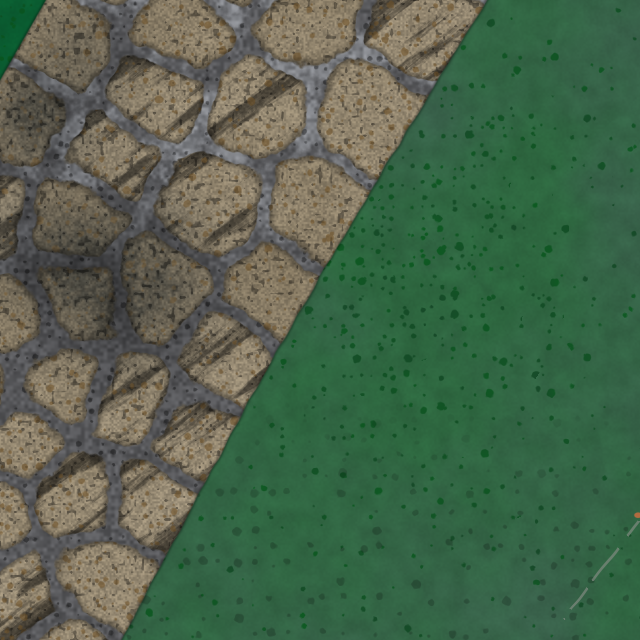
This texture is drawn by a WebGL 2 fragment shader. Its source:

```glsl
#version 300 es
precision highp float;
// A diagonal path of irregular mortared stones beside a spotted green painted floor.

uniform vec2 u_resolution;
out vec4 fragColor;

const vec2 PATH_START = vec2(0.762, 1.0);
const vec2 PATH_ALONG = vec2(-0.497, -0.868);
const vec2 PATH_ACROSS = vec2(-0.868, 0.497);
const float PATH_WIDTH = 0.599;
// First stone and spacing of each row, measured along the path.
const vec2 ROWS[4] = vec2[4](vec2(0.091, 0.146), vec2(0.158, 0.169), vec2(0.273, 0.115), vec2(0.388, 0.139));

float hash(vec2 p) {
    vec3 q = fract(vec3(p.xyx) * 0.1031);
    q += dot(q, q.yzx + 33.33);
    return fract((q.x + q.y) * q.z);
}

float noise(vec2 p) {
    vec2 i = floor(p), f = fract(p);
    f = f * f * (3.0 - 2.0 * f);
    return mix(mix(hash(i), hash(i + vec2(1, 0)), f.x),
               mix(hash(i + vec2(0, 1)), hash(i + vec2(1, 1)), f.x), f.y);
}

float fbm(vec2 p) {
    float sum = 0.0, amp = 0.5;
    for (int i = 0; i < 5; i++) {
        sum += amp * noise(p);
        p = mat2(1.6, 1.2, -1.2, 1.6) * p + 7.3;
        amp *= 0.5;
    }
    return sum;
}

float blob(vec2 p, vec2 centre, float radius) {
    vec2 v = (p - centre) / radius;
    return exp(-dot(v, v));
}

// Wobbly round drops, at most one in each cell.
float spots(vec2 p, float cells, float density, float seed, float pixel) {
    vec2 g = p * cells, id = floor(g) + seed;
    vec2 centre = 0.28 + 0.44 * vec2(hash(id), hash(id + 17.0));
    float radius = mix(0.09, 0.27, pow(hash(id + 41.0), 1.5));
    float d = length(fract(g) - centre) - radius + 0.1 * (noise(g * 6.0) - 0.5);
    float soft = max(cells * pixel, 0.04);
    return step(hash(id + 73.0), density) * (1.0 - smoothstep(-soft, soft, d));
}

vec2 stoneCentre(int row, float k) {
    float r = float(row);
    float along = ROWS[row].x + ROWS[row].y * k;
    if (row == 0) along += 0.029 * sin(0.7 * (k - 1.0));
    float rowWidth = mix(0.156, 0.105, smoothstep(0.62, 0.83, along));
    vec2 jitter = vec2(hash(vec2(k + 20.0, r)), hash(vec2(r + 50.0, k + 20.0))) - 0.5;
    return vec2(along, 0.072 + r * rowWidth) + 0.018 * jitter;
}

// Rounded distance to the cell border, then the centre of the cell.
vec3 stoneCell(vec2 q) {
    vec2 nearest = vec2(0.0);
    float best = 9.0, sum = 0.0;
    for (int pass = 0; pass < 2; pass++)
        for (int row = 0; row < 4; row++)
            for (int n = -2; n <= 2; n++) {
                float k = floor((q.x - ROWS[row].x) / ROWS[row].y + 0.5) + float(n);
                vec2 c = stoneCentre(row, k), gap = c - nearest;
                float d = distance(q, c);
                if (pass == 0) {
                    if (d < best) { best = d; nearest = c; }
                } else if (dot(gap, gap) > 1e-6) {
                    sum += exp(-140.0 * dot(0.5 * (c + nearest) - q, normalize(gap)));
                }
            }
    return vec3(-log(sum) / 140.0, nearest);
}

vec3 stonePath(vec2 p, vec2 q, float pixel) {
    vec2 warp = vec2(fbm(p * 14.0), fbm(p * 14.0 + 31.0)) - 0.48;
    vec3 cell = stoneCell(q + 0.045 * warp);
    float tone = hash(floor(cell.yz * 900.0));
    float cloud = fbm(p * 18.0), grain = noise(p * 330.0), grit = noise(p * 170.0 + 9.0);

    // Weathered stone with slanted veins
    vec3 stone = mix(vec3(0.50, 0.45, 0.36), vec3(0.63, 0.58, 0.49), 0.5 * tone + 0.6 * cloud);
    float vein = fbm(mat2(0.8, -0.6, 0.6, 0.8) * p * vec2(9.0, 60.0) + tone * 20.0);
    float veined = step(0.6, tone);
    stone *= 1.0 - veined * 0.5 * smoothstep(0.48, 0.7, vein);
    float dirt = blob(p, vec2(0.20, 0.56), 0.12) + 0.8 * blob(p, vec2(0.05, 0.81), 0.08)
               + 0.7 * blob(p, vec2(0.06, 0.60), 0.08) + 0.4 * blob(p, vec2(0.14, 0.92), 0.09);
    float soot = clamp(dirt * (0.45 + cloud + 0.6 * (grit - 0.5)), 0.0, 1.0);
    stone = mix(stone, vec3(0.23, 0.23, 0.21), 0.85 * soot);
    stone *= 0.85 + 0.3 * grain;
    stone *= 1.0 - 0.35 * smoothstep(0.72, 0.9, grit);

    // Rust drops
    float rust = max(spots(p, 42.0, 0.45, 3.0, pixel), spots(p + 0.4, 68.0, 0.35, 90.0, pixel));
    stone = mix(stone, vec3(0.43, 0.32, 0.16), 0.6 * rust * (1.0 - 0.6 * soot));

    // Mortar, paler towards the top
    float pale = smoothstep(0.45, 0.8, p.y) * smoothstep(0.35, 0.6, fbm(p * 25.0 + 5.0));
    vec3 mortar = mix(vec3(0.32, 0.32, 0.33), vec3(0.54, 0.55, 0.57), 0.2 + 0.7 * pale);
    mortar *= (0.75 + 0.4 * grit) * (1.0 - 0.35 * min(dirt, 1.0));
    mortar *= 1.0 - 0.4 * spots(p, 60.0, 0.5, 55.0, pixel);

    float border = cell.x - 0.008 - 0.012 * (fbm(p * 32.0 + 60.0) - 0.4);
    stone *= 0.65 + 0.35 * smoothstep(0.0, 0.012, border);
    return mix(mortar, stone, smoothstep(-pixel, pixel + 0.001, border));
}

vec3 greenFloor(vec2 p, float beyond, float pixel) {
    float cloud = fbm(p * 6.0), fine = fbm(p * 42.0 + 12.0);
    float fresh = blob(p, vec2(0.64, 0.55), 0.34);
    vec3 paint = mix(vec3(0.225, 0.385, 0.295), vec3(0.18, 0.405, 0.25), clamp(0.45 * fresh + 1.8 * (cloud - 0.3), 0.0, 1.0));
    paint = mix(paint, vec3(0.04, 0.36, 0.19), beyond);
    paint *= 0.9 + 0.2 * fine + 0.04 * (noise(p * 300.0) - 0.5);
    float crowd = 0.06 + 0.38 * blob(p, vec2(0.62, 0.56), 0.24) + 0.2 * blob(p, vec2(0.73, 0.82), 0.13) + 0.4 * beyond;
    float drops = max(spots(p, 40.0, crowd, 7.0, pixel), spots(p + 0.3, 64.0, crowd, 120.0, pixel));
    vec3 dropColour = mix(vec3(0.07, 0.26, 0.14), vec3(0.02, 0.35, 0.10), noise(p * 25.0));
    paint = mix(paint, dropColour, 0.8 * drops);
    float faint = spots(p + 0.7, 36.0, 0.35, 210.0, pixel) * smoothstep(0.45, 0.15, p.y);
    return paint * (1.0 - 0.2 * faint);
}

void main() {
    vec2 p = gl_FragCoord.xy / u_resolution;
    float pixel = 1.0 / min(u_resolution.x, u_resolution.y);
    vec2 rel = p - PATH_START;
    vec2 q = vec2(dot(rel, PATH_ALONG), dot(rel, PATH_ACROSS));
    float inside = q.y - 0.013 * sin(2.73 * q.x) + 0.004 * (noise(p * 35.0) - 0.5);
    float edge = min(inside, PATH_WIDTH - q.y);

    vec3 ground = greenFloor(p, step(0.3, q.y), pixel);
    // Worn scratch and a small leaf
    vec2 scratchDir = normalize(vec2(0.09, 0.121)), s = p - vec2(0.88, 0.033);
    float along = dot(s, scratchDir), off = abs(dot(s, vec2(-scratchDir.y, scratchDir.x)) + 0.01 * (noise(p * 30.0) - 0.5));
    float scratch = step(0.0, along) * step(0.5, noise(vec2(along * 90.0, 4.0))) * (1.0 - smoothstep(0.001, 0.003, off));
    ground = mix(ground, vec3(0.50, 0.54, 0.50), 0.7 * scratch);
    float leaf = length((p - vec2(0.997, 0.195)) * vec2(1.0, 1.4)) - 0.006;
    ground = mix(ground, vec3(0.70, 0.42, 0.25), 1.0 - smoothstep(-pixel, pixel, leaf));

    vec3 colour = mix(ground, stonePath(p, q, pixel), smoothstep(-pixel, pixel, edge));
    colour *= 1.0 - 0.3 * exp(-pow(edge / 0.003, 2.0));
    fragColor = vec4(colour, 1.0);
}
```
